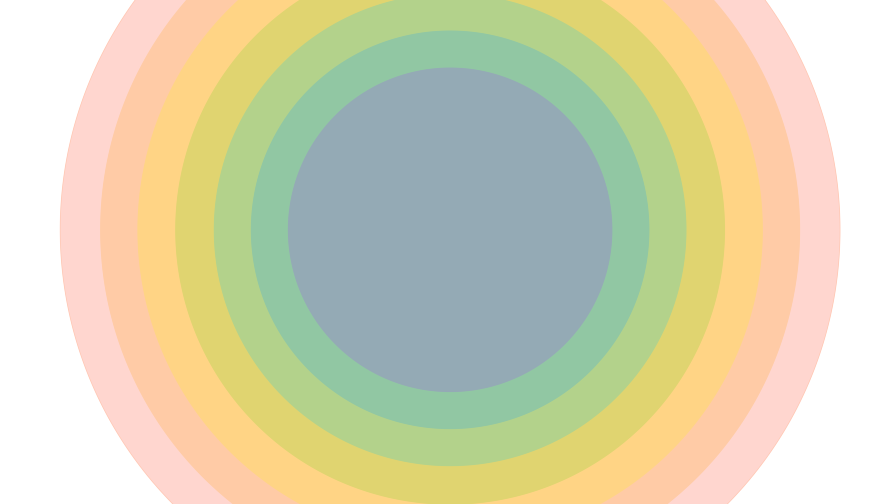
Reproduce this background procedurally as a WebGL 1 fragment shader.

```glsl
precision highp float;
// Concentric pastel discs on a white ground, running from pink to blue-grey.
// Each disc is painted over the last, from the largest to the smallest,
// with its edge smoothed over about one pixel.

uniform vec2 u_resolution;

// Paints a disc of the given radius over the base colour.
vec3 paintDisc(vec3 base, vec3 tint, float dist, float radius) {
    float halfPixel = 0.6 / u_resolution.y;
    float coverage = 1.0 - smoothstep(-halfPixel, halfPixel, dist - radius);
    return mix(base, tint, coverage);
}

void main() {
    // Height is one unit; x is measured from the middle of the canvas.
    vec2 p = (gl_FragCoord.xy - vec2(0.5 * u_resolution.x, 0.0)) / u_resolution.y;
    float dist = length(p - vec2(0.0042, 0.544));

    vec3 color = vec3(1.0);

    // Outer disc with a hairline rim
    color = paintDisc(color, vec3(1.0, 0.79, 0.72), dist, 0.7745);
    color = paintDisc(color, vec3(1.0, 0.84, 0.81), dist, 0.7728);

    // Inner discs: peach, yellow, olive, leaf, mint, blue-grey
    color = paintDisc(color, vec3(1.0, 0.796, 0.65), dist, 0.6945);
    color = paintDisc(color, vec3(1.0, 0.831, 0.522), dist, 0.6205);
    color = paintDisc(color, vec3(0.878, 0.831, 0.439), dist, 0.5455);
    color = paintDisc(color, vec3(0.702, 0.824, 0.545), dist, 0.469);
    color = paintDisc(color, vec3(0.569, 0.78, 0.639), dist, 0.3955);
    color = paintDisc(color, vec3(0.58, 0.667, 0.71), dist, 0.322);

    gl_FragColor = vec4(color, 1.0);
}
```
